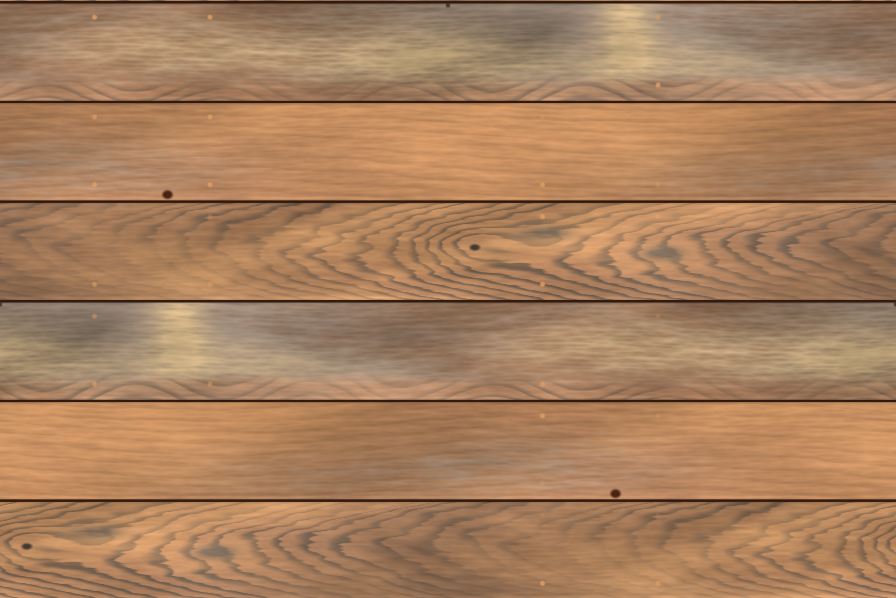
Reproduce this texture procedurally as a WebGL 2 fragment shader.

```glsl
#version 300 es
precision highp float;
// Six weathered cedar boards: three board types, repeated below with a half-width shift.

#define ROWS 6.0
#define BOARD_ASPECT 9.0     // board length over board height
#define TOP_OFFSET 0.023     // first seam below the upper edge, in boards
#define SEAM_HALF 0.012
#define FIBRE_GAIN 0.22
#define BROAD_GAIN 0.17
#define RING_COUNT 25.0      // whole number, so the grain wraps
#define RING_BEND 14.0
#define NAIL_RADIUS 0.024

uniform vec2 u_resolution;
out vec4 fragColor;

const float TAU = 6.2831853;
const vec3 ORANGE = vec3(0.78, 0.56, 0.375);
const vec3 TAN = vec3(0.71, 0.505, 0.36);
const vec3 BROWN = vec3(0.60, 0.455, 0.35);
const vec3 GREY = vec3(0.62, 0.545, 0.485);
const vec3 STRAW = vec3(0.83, 0.71, 0.52);
const vec3 SLATE = vec3(0.36, 0.32, 0.28);
const vec3 BARK = vec3(0.28, 0.13, 0.07);
const vec3 GAP = vec3(0.19, 0.10, 0.055);

vec2 hash2(vec2 p) {
  vec3 q = fract(p.xyx * vec3(0.1031, 0.1030, 0.0973));
  q += dot(q, q.yzx + 33.33);
  return fract((q.xx + q.yz) * q.zy);
}

// Distance to the nearest scattered point; wraps in x after period cells.
float cellular(vec2 p, float period) {
  vec2 cell = floor(p);
  float nearest = 2.0;
  for (int j = -1; j <= 1; j++)
    for (int i = -1; i <= 1; i++) {
      vec2 n = cell + vec2(i, j);
      vec2 point = n + hash2(vec2(mod(n.x, period), n.y + 50.0));
      nearest = min(nearest, length(point - p));
    }
  return nearest;
}

// Layered sines, periodic over x in 0..1.
float waves(vec2 p, float seed) {
  float sum = 0.0, amp = 0.5;
  vec2 freq = vec2(1.0, 2.5);
  for (int i = 0; i < 5; i++) {
    sum += amp * sin(TAU * freq.x * p.x + seed * freq.y + 2.0 * sin(freq.y * p.y + seed + 2.0 * sum));
    freq *= vec2(2.0, 1.9);
    amp *= 0.62;
  }
  return sum;
}

// Long thin fibres, centred on zero.
float fibres(vec2 p, float kind) {
  float y = p.y + 0.025 * sin(TAU * (2.0 * p.x + kind * 0.3)) + kind * 7.0;
  return 0.45 * cellular(vec2(p.x * 17.0, y * 24.0), 17.0)
       + 0.25 * cellular(vec2(p.x * 7.0, y * 11.0), 7.0)
       + 0.30 * cellular(vec2(p.x * 60.0, y * 29.0), 60.0) - 0.46;
}

// Ring edge: a slow darkening that ends sharply.
float ringLine(float phase) {
  float s = fract(phase);
  return smoothstep(0.4, 0.84, s) * (1.0 - smoothstep(0.84, 1.0, s));
}

// Offset from a centre in board heights, wrapped in x.
vec2 offsetFrom(vec2 p, vec2 centre) {
  return vec2((fract(p.x - centre.x + 0.5) - 0.5) * BOARD_ASPECT, p.y - centre.y);
}

float blob(vec2 p, vec2 centre, vec2 size) {
  vec2 d = offsetFrom(p, centre) / size;
  return exp(-dot(d, d));
}

vec3 weatheredBoard(vec2 p, float wear, float fibre) {
  float silver = 0.65 + 0.4 * cos(TAU * (p.x - 0.7)) + 0.5 * wear + 0.9 * fibre;
  vec3 col = mix(BROWN, GREY, clamp(silver, 0.0, 1.0));
  float pale = blob(p, vec2(0.48, 0.62), vec2(1.2, 0.36)) + blob(p, vec2(0.7, 0.25), vec2(0.28, 0.5))
             + 0.6 * blob(p, vec2(0.22, 0.45), vec2(1.5, 0.28)) + 0.6 * blob(p, vec2(0.75, 0.62), vec2(1.3, 0.2));
  col = mix(col, STRAW, clamp(pale * (0.75 + 0.35 * wear + 0.8 * fibre), 0.0, 0.85));
  float shade = blob(p, vec2(0.6, 0.3), vec2(0.6, 0.3)) + blob(p, vec2(0.86, 0.3), vec2(0.9, 0.3))
              + 0.8 * blob(p, vec2(0.0, 0.4), vec2(0.8, 0.6)) + 0.6 * blob(p, vec2(0.3, 0.15), vec2(0.9, 0.2));
  col *= 1.0 - 0.17 * shade;
  float lower = smoothstep(0.72, 0.9, p.y + 0.06 * wear);
  col = mix(col, TAN, 0.6 * lower);
  float arcs = ringLine(p.y * 8.0 + 1.2 * sin(TAU * 5.0 * p.x) + 0.35 * wear);
  return mix(col, SLATE, 0.5 * lower * arcs * (0.7 + 0.3 * sin(TAU * 2.0 * p.x)));
}

vec3 plainBoard(vec2 p, float wear, float fibre) {
  vec3 col = mix(ORANGE, TAN, clamp(0.35 + 0.5 * wear + 0.7 * (p.y - 0.5), 0.0, 1.0));
  float veil = blob(p, vec2(0.1, 0.65), vec2(1.5, 0.3)) + 0.6 * blob(p, vec2(0.85, 0.75), vec2(1.6, 0.25));
  col = mix(col, GREY * 1.04, clamp(veil * (0.45 + 1.2 * fibre), 0.0, 0.7));
  col = mix(col, ORANGE * 1.03, 0.8 * blob(p, vec2(0.5, 0.35), vec2(1.7, 0.5)));
  col *= 1.0 - 0.12 * blob(p, vec2(0.92, 0.4), vec2(1.3, 0.6));
  col *= 1.0 - 0.06 * ringLine(p.y * 9.0 + 0.4 * wear + 0.7 * sin(TAU * p.x));
  return mix(col, BARK, smoothstep(0.06, 0.025, length(offsetFrom(p, vec2(0.187, 0.93)) * vec2(0.85, 1.0))));
}

vec3 cathedralBoard(vec2 p, float wear, float fibre) {
  vec2 knot = vec2(0.53, 0.46);
  float dv = p.y - 0.48 + 0.03 * wear;
  float phase = RING_COUNT * p.x - RING_BEND * dv * dv + 0.9 * wear + 0.45 * fibre
              + 2.5 * blob(p, knot, vec2(0.5, 0.24));
  float strength = 0.4 + 0.2 * cos(TAU * (p.x - 0.55)) + 0.4 * wear;
  vec3 col = mix(TAN, mix(ORANGE, STRAW, 0.15), clamp(0.55 - 0.6 * wear, 0.0, 1.0));
  float dull = 0.5 + 0.5 * cos(TAU * p.x) + 0.6 * smoothstep(0.65, 1.0, p.y);
  col = mix(col, BROWN, clamp(0.5 * dull + 0.3 * wear, 0.0, 0.8));
  col = mix(col, SLATE, clamp(strength, 0.12, 0.8) * ringLine(phase));
  float stain = blob(p, vec2(0.605, 0.32), vec2(0.26, 0.06)) + blob(p, vec2(0.74, 0.52), vec2(0.2, 0.07));
  col = mix(col, SLATE * 1.1, clamp(stain * (0.9 + 1.5 * fibre), 0.0, 0.85));
  return mix(col, SLATE * 0.7, smoothstep(0.045, 0.015, length(offsetFrom(p, knot) * vec2(0.6, 1.0))));
}

void main() {
  vec2 uv = gl_FragCoord.xy / u_resolution;
  float px = ROWS / u_resolution.y;
  float t = (1.0 - uv.y) * ROWS - TOP_OFFSET;
  float row = mod(floor(t), ROWS), kind = mod(row, 3.0);
  vec2 p = vec2(fract(uv.x + 0.5 * floor(row / 3.0)), fract(t));
  float wear = waves(p, kind * 2.3 + 1.0), fibre = fibres(p, kind);

  vec3 col = kind < 0.5 ? weatheredBoard(p, wear, fibre)
           : kind < 1.5 ? plainBoard(p, wear, fibre) : cathedralBoard(p, wear, fibre);
  float broad = waves(p * vec2(1.0, 0.6), kind + 4.0);
  col *= 1.0 + FIBRE_GAIN * fibre + BROAD_GAIN * broad * (kind == 1.0 ? 0.6 : 1.0);

  // Nail heads: two columns per half width, two rows per board, unevenly faded
  for (int i = 0; i < 4; i++) {
    vec2 nail = vec2(i % 2 == 0 ? 0.1055 : 0.2344, i < 2 ? 0.15 : 0.83);
    nail.x += 0.5 * step(0.42, p.x);
    float shown = smoothstep(0.2, 0.8, hash2(vec2(nail.x * 64.0, row * 5.0 + float(i))).x);
    float d = length(offsetFrom(p, nail)) - NAIL_RADIUS;
    col = mix(col, vec3(0.88, 0.62, 0.39), 0.85 * shown * (1.0 - smoothstep(-px, px, d)));
  }

  // Lit lower lip, soft shade, dark gap and the short end joint
  float edge = min(p.y, 1.0 - p.y);
  col *= 1.0 + 0.1 * smoothstep(0.06, 0.03, 1.0 - p.y) - 0.2 * smoothstep(0.04, 0.0, edge);
  float gap = 1.0 - smoothstep(SEAM_HALF - 0.5 * px, SEAM_HALF + 0.5 * px, edge);
  vec2 joint = abs(offsetFrom(p, vec2(0.5, 0.02))) - vec2(0.02, 0.03);
  if (kind < 0.5) gap = max(gap, 0.7 * (1.0 - smoothstep(-px, px, max(joint.x, joint.y))));
  fragColor = vec4(mix(col, GAP, gap), 1.0);
}
```
